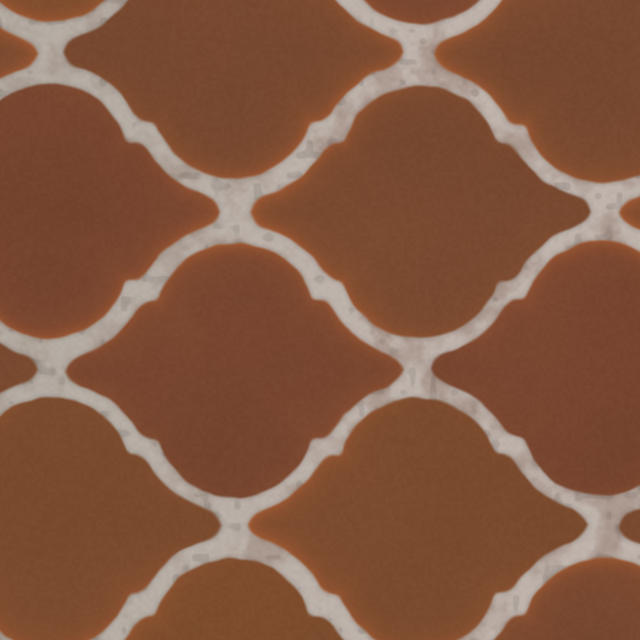
Write a WebGL 2 fragment shader that draws this pattern.

```glsl
#version 300 es
precision highp float;
// Terracotta lantern tiles in pale, mottled grout. Two staggered lattices of
// one tile, built from a round lobe and a concave flank, are joined by their
// distance fields; hashes and noise vary the clay, rims and grout.
uniform vec2 u_resolution;
out vec4 fragColor;

const vec2 HALF_CELL = vec2(0.2878, 0.2461);
const vec2 FIRST_CENTRE = vec2(0.655, 0.671);
const float LOBE_OFFSET = 0.073;
const float LOBE_RADIUS = 0.1406;
const float HALF_JOINT = 0.0150;
const float TIP_REACH = 0.267;

const vec3 CLAY = vec3(0.470, 0.288, 0.188);
const vec3 CLAY_RED = vec3(0.468, 0.268, 0.188);
const vec3 CLAY_OCHRE = vec3(0.490, 0.302, 0.172);
const vec3 RIM_ORANGE = vec3(0.620, 0.345, 0.195);
const vec3 GROUT_LIGHT = vec3(0.745, 0.700, 0.670);
const vec3 GROUT_DULL = vec3(0.665, 0.590, 0.550);
const vec3 GROUT_GREY = vec3(0.660, 0.640, 0.600);

float hash(vec2 p) {
  vec3 q = fract(vec3(p.xyx) * 0.1031);
  q += dot(q, q.yzx + 33.33);
  return fract((q.x + q.y) * q.z);
}

float noise(vec2 p) {
  vec2 cell = floor(p), f = fract(p);
  vec2 w = f * f * (3.0 - 2.0 * f);
  float low = mix(hash(cell), hash(cell + vec2(1, 0)), w.x);
  float high = mix(hash(cell + vec2(0, 1)), hash(cell + vec2(1, 1)), w.x);
  return mix(low, high, w.y);
}

float fbm(vec2 p) {
  float sum = 0.0, weight = 0.5;
  for (int i = 0; i < 4; i++) {
    sum += weight * noise(p);
    p = p * 2.03 + 17.3;
    weight *= 0.5;
  }
  return sum / 0.9375;
}

float smoothMin(float a, float b, float k) {
  float h = max(k - abs(a - b), 0.0) / k;
  return min(a, b) - h * h * k * 0.25;
}

float smoothMax(float a, float b, float k) {
  return -smoothMin(-a, -b, k);
}

// Signed distance to one tile, negative inside.
float lanternTile(vec2 p) {
  p = abs(p);
  float lobe = length(p - vec2(0.0, LOBE_OFFSET)) - LOBE_RADIUS + HALF_JOINT;
  vec2 neighbourLobe = HALF_CELL - vec2(0.0, LOBE_OFFSET);
  float flank = LOBE_RADIUS + HALF_JOINT - length(p - neighbourLobe);
  float shoulder = p.y - 0.5 * HALF_CELL.y + HALF_JOINT;
  float body = smoothMin(lobe, smoothMax(shoulder, flank, 0.018), 0.010);
  return smoothMax(body, p.x - TIP_REACH, 0.032);
}

// Nearest tile of one lattice: distance, offset from its centre, seed.
vec4 tileLattice(vec2 p, vec2 shift, float salt) {
  vec2 q = (p - shift) / (2.0 * HALF_CELL);
  vec2 id = floor(q + 0.5);
  vec2 local = (q - id) * 2.0 * HALF_CELL;
  vec2 key = id + salt;
  vec2 jitter = vec2(hash(key), hash(key + 41.7)) - 0.5;
  local -= jitter * 0.007;
  return vec4(lanternTile(local), local, hash(key + 7.9));
}

vec3 clayColour(vec2 p, vec4 tile) {
  float seed = tile.w;
  vec3 colour = mix(CLAY, CLAY_RED, smoothstep(0.55, 1.0, seed));
  colour = mix(colour, CLAY_OCHRE, 0.7 * smoothstep(0.45, 0.0, seed));
  colour *= 0.95 + 0.08 * fbm(p * 5.0 + seed * 9.0);
  colour += 0.018 * (noise(p * 210.0) - 0.5);
  // Warm worn rim, stronger toward one random side of each tile.
  float angle = 6.2832 * fract(seed * 17.3);
  float facing = dot(tile.yz / 0.2, vec2(cos(angle), sin(angle)));
  float wear = clamp(0.45 + 0.45 * facing + 0.5 * (fbm(p * 9.0) - 0.5), 0.08, 1.0);
  float rim = 0.75 * exp(tile.x / 0.010) + 0.30 * exp(tile.x / 0.040);
  return mix(colour, RIM_ORANGE, clamp(rim * wear, 0.0, 1.0));
}

vec3 groutColour(vec2 p, float d) {
  float mottle = fbm(p * 22.0);
  vec3 colour = mix(GROUT_DULL, GROUT_LIGHT, smoothstep(0.22, 0.58, mottle));
  colour = mix(colour, GROUT_GREY, 0.45 * smoothstep(0.7, 0.0, p.x));
  float pits = smoothstep(0.72, 0.90, noise(p * 62.0 + 5.0));
  colour *= 1.0 - 0.09 * pits;
  colour += 0.025 * (noise(p * 160.0) - 0.5);
  return colour * mix(0.93, 1.0, smoothstep(0.0, 0.009, d));
}

void main() {
  vec2 p = gl_FragCoord.xy / u_resolution.y;
  vec2 wobble = vec2(fbm(p * 14.0), fbm(p * 14.0 + 31.0)) - 0.5;
  vec2 q = p + 0.007 * wobble;
  vec4 tileA = tileLattice(q, FIRST_CENTRE, 11.0);
  vec4 tileB = tileLattice(q, FIRST_CENTRE - HALF_CELL, 53.5);
  vec4 tile = tileA.x < tileB.x ? tileA : tileB;
  tile.x += 0.003 * (noise(p * 45.0) - 0.5);

  float softness = max(0.0032, 0.75 / u_resolution.y);
  float joint = smoothstep(-softness, softness, tile.x);
  vec3 colour = mix(clayColour(p, tile), groutColour(p, tile.x), joint);
  fragColor = vec4(colour, 1.0);
}
```
